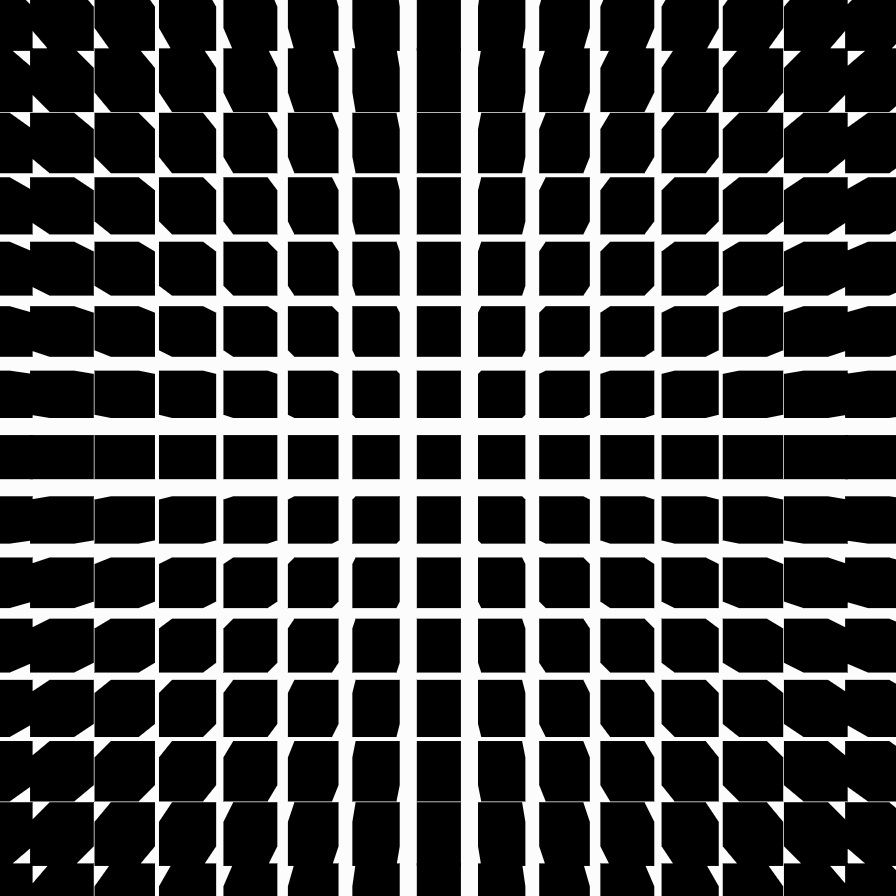
This pattern is drawn by a WebGL 1 fragment shader. Its source:

```glsl
precision highp float;

// A 15 by 15 lattice of black blocks on white, extruded away from a center.
// Each block is a square swept from a near lattice to a slightly wider one,
// drawn as the intersection of a box and a diagonal slab.

#define CENTER      vec2(0.4898)
#define INNER_PITCH 0.06829
#define OUTER_PITCH 0.07194
#define HALF_SIDE   0.02461
#define INK         vec3(0.0)
#define PAPER       vec3(0.99)

uniform vec2 u_resolution;

// Bound on the distance to a square swept from the origin along "sweep".
float sweptSquare(vec2 p, vec2 sweep) {
  vec2 q = p - 0.5 * sweep;
  vec2 box = abs(q) - HALF_SIDE - 0.5 * abs(sweep);

  // The tiny offset keeps the direction defined for the unswept block.
  vec2 along = normalize(sweep + vec2(1e-6, 0.0));
  vec2 across = vec2(-along.y, along.x);
  float slab = abs(dot(q, across)) - HALF_SIDE * (abs(across.x) + abs(across.y));

  return max(max(box.x, box.y), slab);
}

void main() {
  float scale = min(u_resolution.x, u_resolution.y);
  float pixel = 1.0 / scale;
  vec2 p = gl_FragCoord.xy / scale - CENTER;

  // Closest block, judged by the pitch halfway along the sweep.
  vec2 nearest = floor(p / (0.5 * (INNER_PITCH + OUTER_PITCH)) + 0.5);

  // Adding coverage keeps the hairline gaps between blocks at true weight.
  float coverage = 0.0;
  for (int j = -1; j <= 1; j++) {
    for (int i = -1; i <= 1; i++) {
      vec2 cell = nearest + vec2(float(i), float(j));
      vec2 sweep = cell * (OUTER_PITCH - INNER_PITCH);
      float dist = sweptSquare(p - cell * INNER_PITCH, sweep);
      coverage += clamp(0.5 - dist / pixel, 0.0, 1.0);
    }
  }

  gl_FragColor = vec4(mix(PAPER, INK, min(coverage, 1.0)), 1.0);
}
```
